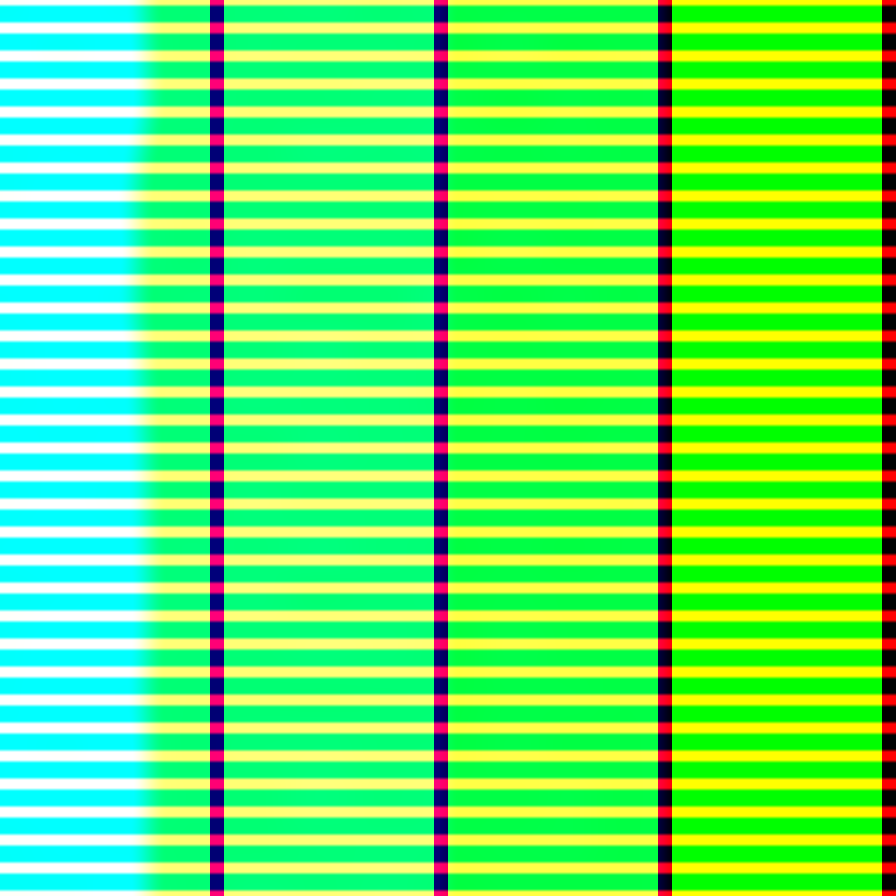
This pattern is drawn by a Shadertoy shader. Its source:

```glsl
// Glowing horizontal stripes crossed by four dark bars, with blue fading in steps from left to right.

float hash(vec2 p) {
    return fract(sin(dot(p, vec2(41.3, 289.1))) * 4375.85);
}

float valueNoise(vec2 p) {
    vec2 cell = floor(p);
    vec2 f = fract(p);
    f = f * f * (3.0 - 2.0 * f);
    float low = mix(hash(cell), hash(cell + vec2(1, 0)), f.x);
    float high = mix(hash(cell + vec2(0, 1)), hash(cell + vec2(1, 1)), f.x);
    return mix(low, high, f.y);
}

// 32 soft stripes, centred on multiples of the row height
float stripes(float y) {
    float dist = abs(fract(y * 32.0 + 0.5) - 0.5);
    return 1.0 - smoothstep(0.12, 0.275, dist);
}

// Four crisp bars, each filling the last sixteenth of its column
float bars(float x, float pixel) {
    float dist = abs(fract(x * 4.0 - 15.0 / 32.0) - 0.5);
    float halfPixel = pixel * 2.0;
    return 1.0 - smoothstep(1.0 / 32.0 - halfPixel, 1.0 / 32.0 + halfPixel, dist);
}

// Blue falls in steps; the first edge wavers softly
float blueLevel(vec2 uv) {
    float waver = 0.022 * (valueNoise(vec2(3.0, uv.y * 9.0)) - 0.5);
    float blue = 0.47;
    blue += 0.53 * (1.0 - smoothstep(0.135, 0.178, uv.x + waver));
    blue -= 0.20 * smoothstep(0.485, 0.512, uv.x);
    blue -= 0.27 * smoothstep(0.73, 0.755, uv.x);
    float mottle = valueNoise(uv * vec2(14.0, 18.0)) - 0.5;
    return blue + 0.05 * mottle * (1.0 - smoothstep(0.6, 0.74, uv.x));
}

void mainImage(out vec4 fragColor, in vec2 fragCoord) {
    vec2 uv = fragCoord / iResolution.xy;
    float red = stripes(uv.y);
    float green = 1.0 - bars(uv.x, 1.0 / iResolution.x);
    fragColor = vec4(clamp(vec3(red, green, blueLevel(uv)), 0.0, 1.0), 1.0);
}
```
